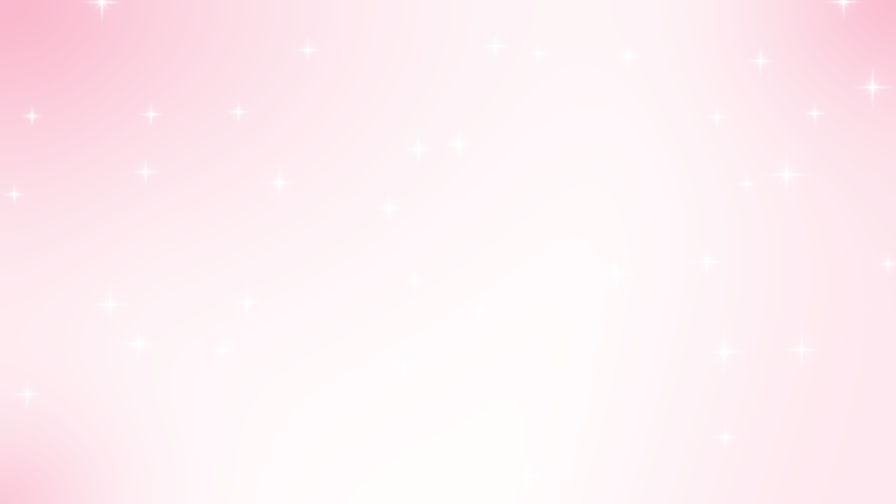
A WebGL 1 fragment shader for this background:

```glsl
precision highp float;
// Soft pink corner glows around a white diagonal band, scattered with white sparkles.

uniform vec2 u_resolution;

vec2 hash2(vec2 cell) {
  return fract(sin(vec2(dot(cell, vec2(127.1, 311.7)),
                        dot(cell, vec2(269.5, 183.3)))) * 43758.5);
}

// Elliptical glow fading from 1 at its centre
float glow(vec2 offset, vec2 size) {
  return exp(-pow(length(offset / size), 1.4));
}

// Tapered horizontal ray through the origin
float ray(vec2 q, float reach) {
  float taper = max(1.0 - abs(q.x) / reach, 0.0);
  float across = q.y / 0.0028;
  return taper * sqrt(taper) * exp(-across * across);
}

// Long upright cross, short diagonal cross and a soft core
float sparkle(vec2 q, float reach) {
  vec2 diagonal = vec2(q.x + q.y, q.y - q.x) * 0.7071;
  float cross = max(ray(q, reach), ray(q.yx, reach));
  float shortCross = max(ray(diagonal, reach * 0.5), ray(diagonal.yx, reach * 0.5));
  float core = exp(-dot(q, q) / (reach * reach * 0.035));
  float halo = exp(-dot(q, q) / (reach * reach * 0.25));
  return max(max(cross, 0.8 * shortCross), 0.8 * core) + 0.15 * halo;
}

// One jittered sparkle per occupied cell, denser toward the right
float sparkleField(vec2 p) {
  vec2 home = floor(p / 0.17);
  float light = 0.0;
  for (int j = -1; j <= 1; j++) {
    for (int i = -1; i <= 1; i++) {
      vec2 cell = home + vec2(float(i), float(j));
      vec2 centre = (cell + 0.1 + 0.8 * hash2(cell)) * 0.17;
      vec2 traits = hash2(cell + 37.0);
      float density = mix(0.48, 0.85, smoothstep(1.1, 1.4, centre.x));
      float reach = mix(0.025, 0.055, traits.y * traits.y);
      light += step(traits.x, density) * sparkle(p - centre, reach);
    }
  }
  return min(light, 1.0);
}

void main() {
  // Height is 1 and width is 16/9
  vec2 p = gl_FragCoord.xy / u_resolution * vec2(16.0 / 9.0, 1.0);

  // Pink wash: three corners, the right side and the left edge
  float tint = 0.95 * glow(p - vec2(0.0, 1.0), vec2(0.6, 0.4));
  tint += 0.7 * glow(p - vec2(1.778, 1.0), vec2(0.3, 0.22));
  tint += 0.62 * glow(p, vec2(0.23, 0.17));
  tint += 0.3 * smoothstep(0.0, 0.8, p.x - 0.92 - 0.35 * p.y);
  tint += 0.08 * (1.0 - smoothstep(0.0, 0.35, p.x));

  vec3 color = mix(vec3(1.0, 0.992, 0.992), vec3(0.98, 0.73, 0.81), min(tint, 1.0));
  color = mix(color, vec3(1.0), sparkleField(p));
  gl_FragColor = vec4(color, 1.0);
}
```
